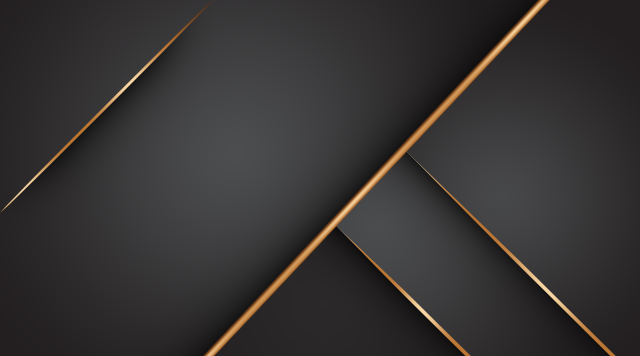
Reproduce this background procedurally as a Shadertoy shader.

```glsl
#define BAR_HALF 0.0115
#define TRIM_HALF 0.0052
#define BAR_SHADOW 0.060
#define TRIM_SHADOW 0.048
#define CHARCOAL vec3(0.137, 0.123, 0.127)
#define GRAPHITE vec3(0.300, 0.305, 0.312)
#define SHADE vec3(0.030, 0.027, 0.028)
#define BRONZE vec3(0.36, 0.20, 0.09)
#define COPPER vec3(0.73, 0.46, 0.20)
#define CHAMPAGNE vec3(0.97, 0.84, 0.64)

const float TAU = 6.2831853;

// x: position along a-b from 0 to 1, y: signed distance, positive on the left
vec2 lineCoords(vec2 p, vec2 a, vec2 b) {
    vec2 along = b - a;
    float len = length(along);
    vec2 dir = along / len;
    vec2 q = p - a;
    return vec2(dot(q, dir) / len, dot(q, vec2(-dir.y, dir.x)));
}

// Soft radial light on a dark panel
vec3 panel(vec2 p, vec2 center, float radius, float strength) {
    float r = clamp(length(p - center) / radius, 0.0, 1.0);
    float glow = mix(1.0 - r, 1.0 - smoothstep(0.0, 1.0, r), 0.5);
    return mix(CHARCOAL, GRAPHITE, strength * glow);
}

// Antialiased band of the given half width
float band(float d, float halfWidth, float px) {
    return clamp((halfWidth - abs(d)) / px + 0.5, 0.0, 1.0)
         * clamp(2.0 * halfWidth / px, 0.0, 1.0);
}

// Antialiased side test: 1 where d is positive
float side(float d, float px) {
    return clamp(d / px + 0.5, 0.0, 1.0);
}

// Shadow falling off on the positive side of an edge
float castShadow(float d, float reach, float px) {
    return side(d, px) * exp(-max(d, 0.0) / reach);
}

// Repeating highlight along a strip of metal
float sheen(float t, float peak, float cycles) {
    return pow(0.5 + 0.5 * cos(TAU * cycles * (t - peak)), 2.0);
}

vec3 metal(float shine) {
    return mix(COPPER, CHAMPAGNE, shine);
}

void mainImage(out vec4 fragColor, in vec2 fragCoord) {
    vec2 p = fragCoord / iResolution.y;
    float px = 1.0 / iResolution.y;

    // Edges that divide the layout
    vec2 bar = lineCoords(p, vec2(0.586, 0.0), vec2(1.528, 1.0));
    vec2 corner = lineCoords(p, vec2(0.598, 1.0), vec2(0.0, 0.402));
    vec2 lower = lineCoords(p, vec2(0.942, 0.368), vec2(1.315, 0.0));
    vec2 upper = lineCoords(p, vec2(1.140, 0.576), vec2(1.722, 0.0));

    // Right-hand panels, each shaded by the one above it
    vec3 wedge = panel(p, vec2(0.93, 0.17), 0.50, 0.22);
    wedge = mix(wedge, SHADE, 0.85 * castShadow(-lower.y, TRIM_SHADOW, px));
    vec3 strip = panel(p, vec2(1.07, 0.37), 0.68, 0.98);
    strip = mix(strip, SHADE, 0.75 * castShadow(-upper.y, TRIM_SHADOW, px));
    vec3 right = panel(p, vec2(1.408, 0.448), 0.55, 0.88);
    vec3 col = mix(wedge, strip, side(lower.y, px));
    col = mix(col, right, side(upper.y, px));

    // Left panel with the corner trim and its shadow
    vec3 left = panel(p, vec2(0.664, 0.566), 0.80, 1.0);
    float ends = smoothstep(0.0, 0.35, corner.x) * smoothstep(1.05, 0.7, corner.x);
    left = mix(left, SHADE, 0.78 * ends * castShadow(corner.y, TRIM_SHADOW, px));
    float lens = sqrt(max(4.0 * corner.x * (1.0 - corner.x), 0.0));
    vec3 cornerMetal = mix(BRONZE, metal(sheen(corner.x, 0.39, 2.0)),
                           smoothstep(0.0, 0.25, corner.x));
    left = mix(left, cornerMetal, band(corner.y, 0.8 * TRIM_HALF * lens, px));
    left = mix(left, SHADE, 0.88 * castShadow(bar.y, BAR_SHADOW, px));

    // Branch trims widen away from the bar
    float lowerHalf = TRIM_HALF * smoothstep(-0.1, 0.6, lower.x);
    float upperHalf = TRIM_HALF * smoothstep(-0.1, 0.6, upper.x);
    col = mix(col, metal(sheen(lower.x, 0.66, 1.5)), band(lower.y, lowerHalf, px));
    col = mix(col, metal(sheen(upper.x, 0.68, 1.5)), band(upper.y, upperHalf, px));
    col = mix(col, left, side(bar.y, px));

    // Bevelled bar: dark upper edge, bright ridge, copper lower edge
    float across = bar.y / BAR_HALF;
    float ridge = exp(-pow((across + 0.05) / 0.5, 2.0));
    float shine = ridge * (0.35 + 0.6 * sheen(bar.x, 0.43, 2.0));
    vec3 barMetal = mix(metal(shine), BRONZE, smoothstep(0.25, 0.95, across));
    barMetal = mix(barMetal, BRONZE, 0.5 * smoothstep(0.6, 1.0, -across));
    col = mix(col, barMetal, band(bar.y, BAR_HALF, px));

    fragColor = vec4(col, 1.0);
}
```
